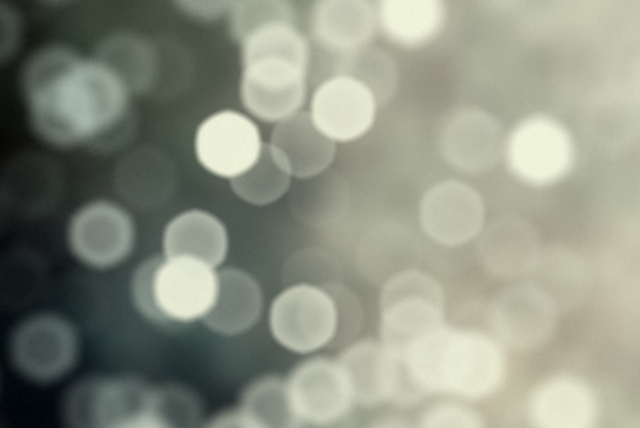
This background is drawn by a Shadertoy shader. Its source:

```glsl
// Soft cream bokeh discs drifting over a dark teal to warm beige blur
float hash(vec2 p) {
    vec3 q = fract(vec3(p.xyx) * 0.1031);
    q += dot(q, q.yzx + 33.33);
    return fract((q.x + q.y) * q.z);
}

float noise(vec2 p) {
    vec2 cell = floor(p), f = fract(p);
    f = f * f * f * (f * (f * 6.0 - 15.0) + 10.0);
    return mix(mix(hash(cell), hash(cell + vec2(1, 0)), f.x),
               mix(hash(cell + vec2(0, 1)), hash(cell + vec2(1, 1)), f.x), f.y);
}

float cloud(vec2 p) {
    return 0.6 * noise(p) + 0.4 * noise(p * 2.1 + 17.3);
}

// Distance to the centre of a disc, barely flattened into a hexagon
float apertureDistance(vec2 p) {
    vec2 a = abs(p);
    float hexagon = max(a.x, 0.5 * a.x + 0.866 * a.y);
    return mix(length(p), hexagon * 1.04, 0.25);
}

vec3 backdrop(vec2 p, float x) {
    float t = x + 0.24 * (cloud(p * 3.6 + 4.0) - 0.5);
    t += 0.03 * smoothstep(0.55, 1.0, p.y);
    t -= 0.14 * (1.0 - smoothstep(0.0, 0.3, p.y)) * (1.0 - smoothstep(0.35, 0.6, x));
    vec3 color = mix(vec3(0.02, 0.035, 0.04), vec3(0.27, 0.31, 0.285), smoothstep(-0.02, 0.34, t));
    color = mix(color, vec3(0.63, 0.635, 0.56), smoothstep(0.29, 0.63, t));
    color = mix(color, vec3(0.745, 0.745, 0.66), smoothstep(0.65, 1.05, t));

    // Cool shade low on the left, olive above, tan low on the right
    float left = 1.0 - smoothstep(0.2, 0.6, x);
    color += left * mix(vec3(-0.02, 0.0, 0.018), vec3(0.01, 0.01, -0.02), smoothstep(0.2, 0.8, p.y));
    vec2 toTan = p - vec2(1.22, 0.16);
    color = mix(color, vec3(0.72, 0.685, 0.565), 0.5 * exp(-9.0 * dot(toTan, toTan)));

    // Mottled light and a slight shift of hue
    color *= 1.0 + 0.28 * (cloud(p * 6.0 + 9.0) - 0.5);
    return color + vec3(0.04, -0.01, 0.01) * (cloud(p * 5.0 + 40.0) - 0.5);
}

// One jittered disc per cell, crowded towards the middle by the amount crowd;
// opacity runs from range.x to range.y
vec3 addDiscs(vec3 color, vec2 p, float spacing, float seed, float density, float crowd, vec2 range) {
    float aspect = iResolution.x / iResolution.y;
    vec2 home = floor(p / spacing);
    for (int j = -1; j <= 1; j++)
    for (int i = -1; i <= 1; i++) {
        vec2 cell = home + vec2(i, j);
        vec2 key = cell + seed;
        vec2 center = (cell + 0.05 + 0.9 * vec2(hash(key), hash(key + 31.4))) * spacing;
        float x = center.x / aspect;
        float middle = exp(-pow((x - 0.52) / 0.2, 2.0));
        if (hash(key + 71.7) > density * mix(1.0, middle, crowd)) continue;

        // Focus softens away from the middle of the canvas
        float offCenter = length((center - vec2(0.5 * aspect, 0.5)) * vec2(0.9, 1.1));
        float blur = mix(0.008, 0.032, smoothstep(0.15, 0.7, offCenter));
        float radius = 0.072 + 0.006 * hash(key + 12.9);
        float d = apertureDistance(p - center);
        float body = 1.0 - smoothstep(radius - blur, radius + blur, d);
        float rim = smoothstep(0.35 * radius, radius, d);
        float halo = 1.0 - smoothstep(0.6 * radius, 0.15, d);

        float power = hash(key + 53.1);
        float opacity = mix(range.x, range.y, pow(power, 1.6));
        opacity *= mix(0.4, 1.0, smoothstep(0.0, 0.2, x));
        float shade = mix(mix(0.82, 1.18, rim), 1.0, smoothstep(0.5, 0.9, opacity));
        vec3 light = mix(vec3(0.76, 0.84, 0.79), vec3(0.88, 0.89, 0.81), smoothstep(0.05, 0.5, x));
        light = mix(light, vec3(0.94, 0.95, 0.855), smoothstep(0.4, 0.8, opacity));
        float cover = body * opacity * shade + 0.16 * halo * opacity * opacity;
        color = mix(color, light, clamp(cover, 0.0, 1.0));
    }
    return color;
}

void mainImage(out vec4 fragColor, in vec2 fragCoord) {
    vec2 p = fragCoord / iResolution.y;
    float x = fragCoord.x / iResolution.x;
    vec3 color = backdrop(p, x);

    // Faint discs first, then a middle cluster, then sparse bright ones
    color = addDiscs(color, p, 0.16, 5.0, 0.5, 0.0, vec2(0.06, 0.3));
    color = addDiscs(color, p, 0.17, 47.0, 0.85, 1.0, vec2(0.22, 0.95));
    color = addDiscs(color, p, 0.2, 23.0, 0.6, 0.0, vec2(0.25, 0.98));

    // Left edge falloff and fine film grain
    color *= mix(0.7, 1.0, smoothstep(-0.02, 0.15, x));
    color += 0.018 * (noise(p * 260.0) - 0.5);
    fragColor = vec4(clamp(color, 0.0, 1.0), 1.0);
}
```
